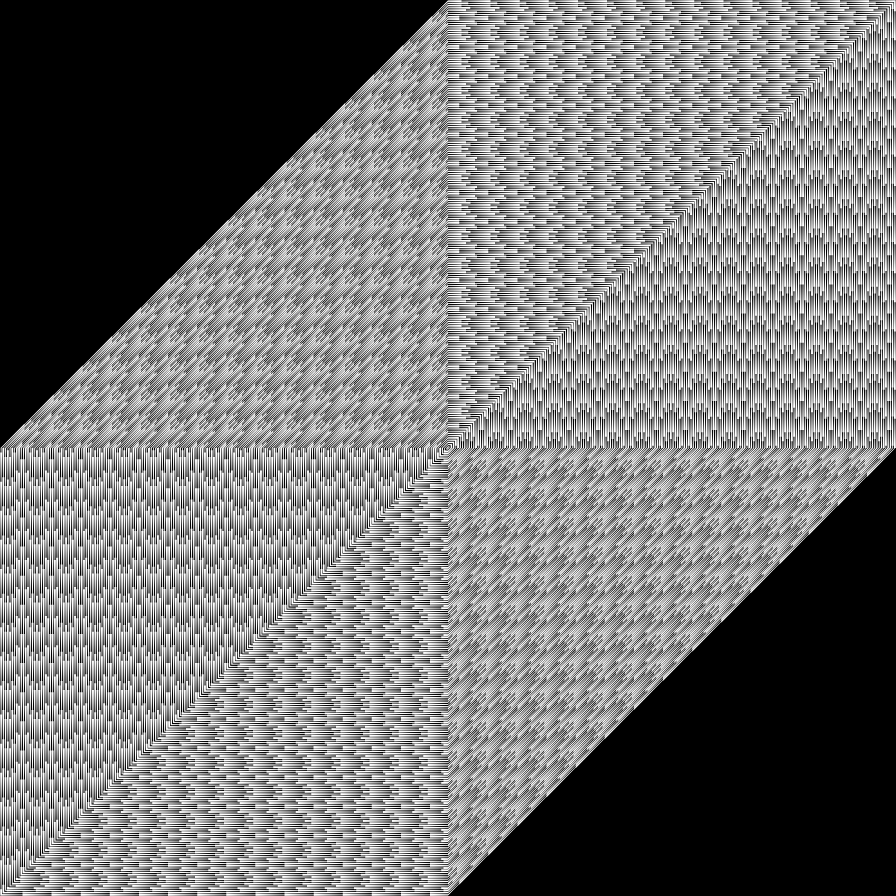
Give the GLSL for this pattern, as a Shadertoy shader.

```glsl
// Hexagonal norm in a sheared lattice
float hexRadius(vec2 p) {
    return max(max(abs(p.x), abs(p.y)), abs(p.x - p.y));
}

// Clockwise distance along a hexagonal ring, from its upper right corner
float ringDistance(vec2 p, float ring) {
    bool rightSide = p.x > 0.0 && p.y >= 0.0 && p.x >= p.y;
    bool leftSide = p.x < 0.0 && p.y <= 0.0 && p.x <= p.y;
    if (rightSide) return ring - p.y;
    if (leftSide) return 4.0 * ring + p.y;
    return p.x > p.y ? 2.0 * ring - p.x : 5.0 * ring + p.x;
}

// White strand wound into a spiral, its width a sawtooth of the length
float strand(vec2 p) {
    float r = hexRadius(p);
    float ring = ceil(r);
    float turnStart = 3.0 * ring * (ring - 1.0);
    float taper = fract((turnStart + ringDistance(p, ring)) / 13.0);
    float halfWidth = 0.5 * mix(0.35, 0.88, taper);
    float stripe = 1.0 - smoothstep(-0.08, 0.08, abs(fract(r) - 0.5) - halfWidth);
    return stripe * step(r, 200.0);
}

void mainImage(out vec4 fragColor, in vec2 fragCoord) {
    // Average a grid of samples inside the pixel
    float light = 0.0;
    for (int j = 0; j < 4; j++) {
        for (int i = 0; i < 4; i++) {
            vec2 offset = (vec2(i, j) + 0.5) / 4.0 - 0.5;
            vec2 uv = (fragCoord + offset) / iResolution.xy;
            light += strand((uv - 0.5) * 400.0) / 16.0;
        }
    }
    fragColor = vec4(vec3(light), 1.0);
}
```
